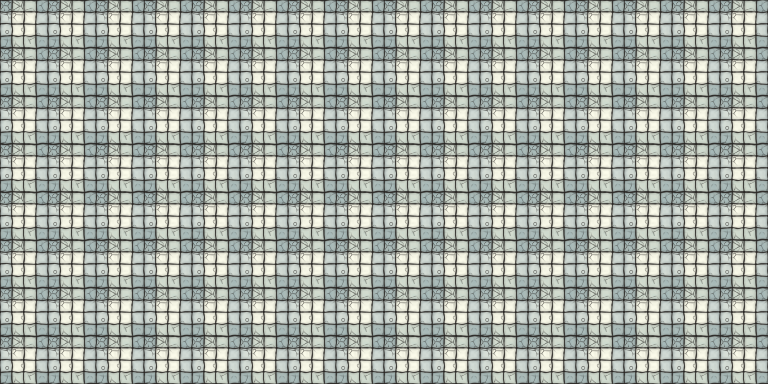
Write a Shadertoy shader that draws this pattern.

```glsl
float hash(vec2 p) {
    uvec2 q = uvec2(ivec2(p)) * uvec2(1597u, 3812u);
    uint n = (q.x ^ q.y ^ 977u) * 26699u;
    n = (n ^ (n >> 15)) * 31337u;
    n = (n ^ (n >> 13)) * 40503u;
    return float((n >> 8) & 65535u) / 65535.0;
}

// Value noise that wraps after the given whole number of units
float noise(vec2 p, float wrap) {
    vec2 i = floor(p), f = fract(p);
    f = f * f * (3.0 - 2.0 * f);
    vec2 a = mod(i, wrap), b = mod(i + 1.0, wrap);
    return mix(mix(hash(a), hash(vec2(b.x, a.y)), f.x),
               mix(hash(vec2(a.x, b.y)), hash(b), f.x), f.y);
}

// Distance to the borders of wrapping Voronoi cells
float crackDistance(vec2 p, float wrap) {
    vec2 i = floor(p);
    float nearest = 9.0, second = 9.0;
    for (int y = -1; y <= 1; y++)
    for (int x = -1; x <= 1; x++) {
        vec2 site = i + vec2(x, y);
        vec2 id = mod(site, wrap);
        vec2 jitter = vec2(hash(id + 17.0), hash(id + 53.0));
        float d = length(site + 0.1 + 0.8 * jitter - p);
        second = min(second, max(nearest, d));
        nearest = min(nearest, d);
    }
    return 0.5 * (second - nearest);
}

// Shortest offset from a point within the four-cell block
vec2 blockOffset(vec2 p, vec2 center) {
    return mod(p - center + 2.0, 4.0) - 2.0;
}

float stroke(float d, float halfWidth, float aa) {
    return 1.0 - smoothstep(halfWidth - aa, halfWidth + aa, d);
}

void mainImage(out vec4 fragColor, in vec2 fragCoord) {
    vec2 uv = fragCoord / iResolution.xy;
    // 16 by 8 blocks of 4 by 4 cells, rows counted downward
    vec2 p = mod(vec2(uv.x, 1.0 - uv.y) * vec2(64.0, 32.0), 4.0);
    float aa = 0.7 * 32.0 / iResolution.y;

    vec2 wobble = vec2(noise(p * 2.0, 8.0), noise(p * 2.0 + 3.0, 8.0)) - 0.5;
    vec2 q = p + 0.1 * wobble;
    float grain = noise(p * 5.0, 20.0);
    float blotch = noise(p * 2.0 + 5.0, 8.0);

    // Cream tiles crossed by translucent blue bands
    vec2 band = 1.0 - smoothstep(0.88, 1.08, abs(blockOffset(q, vec2(0.0))));
    vec3 color = vec3(0.975, 0.975, 0.91);
    color *= mix(vec3(1.0), vec3(0.82, 0.86, 0.90), band.x * (0.75 + 0.45 * blotch));
    color *= mix(vec3(1.0), vec3(0.84, 0.88, 0.89), band.y * (0.75 + 0.45 * grain));
    color *= 0.97 + 0.05 * grain;

    // Grime beside the joints
    vec2 joint = abs(fract(q + 0.5) - 0.5);
    float edge = min(joint.x, joint.y);
    color *= 1.0 - 0.13 * (1.0 - smoothstep(0.0, 0.3, edge)) * (0.5 + blotch);

    // Uneven joints, heavier on block borders, with knots at crossings
    vec2 border = abs(blockOffset(q, vec2(0.0)));
    float lineWidth = 0.035 + 0.03 * grain;
    float ink = 0.9 * stroke(edge, lineWidth, aa);
    ink = max(ink, 0.95 * stroke(border.y, lineWidth + 0.02, aa));
    ink = max(ink, stroke(length(joint), 0.11, aa));

    // Cracks gathered around the banded corner
    vec2 fromCluster = blockOffset(p, vec2(1.0, 0.6));
    float cluster = 1.0 - smoothstep(0.7, 1.5, length(fromCluster * vec2(0.8, 1.1)));
    float stray = band.y * smoothstep(0.5, 0.75, blotch);
    float crack = stroke(crackDistance(q * 1.5, 6.0) / 1.5, 0.02, aa);
    ink = max(ink, 0.75 * crack * max(cluster, 0.7 * stray));

    // One large broken ring and a few small bubbles
    float ring = abs(length(fromCluster + 0.2 * wobble) - 0.62);
    ink = max(ink, 0.65 * stroke(ring, 0.02, aa) * smoothstep(0.2, 0.45, blotch));
    for (int i = 0; i < 3; i++) {
        vec2 id = vec2(i, 7);
        vec2 center = vec2(0.6 + 1.3 * float(i), 2.35 + 0.8 * hash(id));
        float bubble = abs(length(blockOffset(p, center)) - 0.13);
        ink = max(ink, (0.6 - 0.15 * float(i)) * stroke(bubble, 0.025, aa));
    }

    color = mix(color, vec3(0.17, 0.16, 0.15), ink);
    fragColor = vec4(color, 1.0);
}
```
